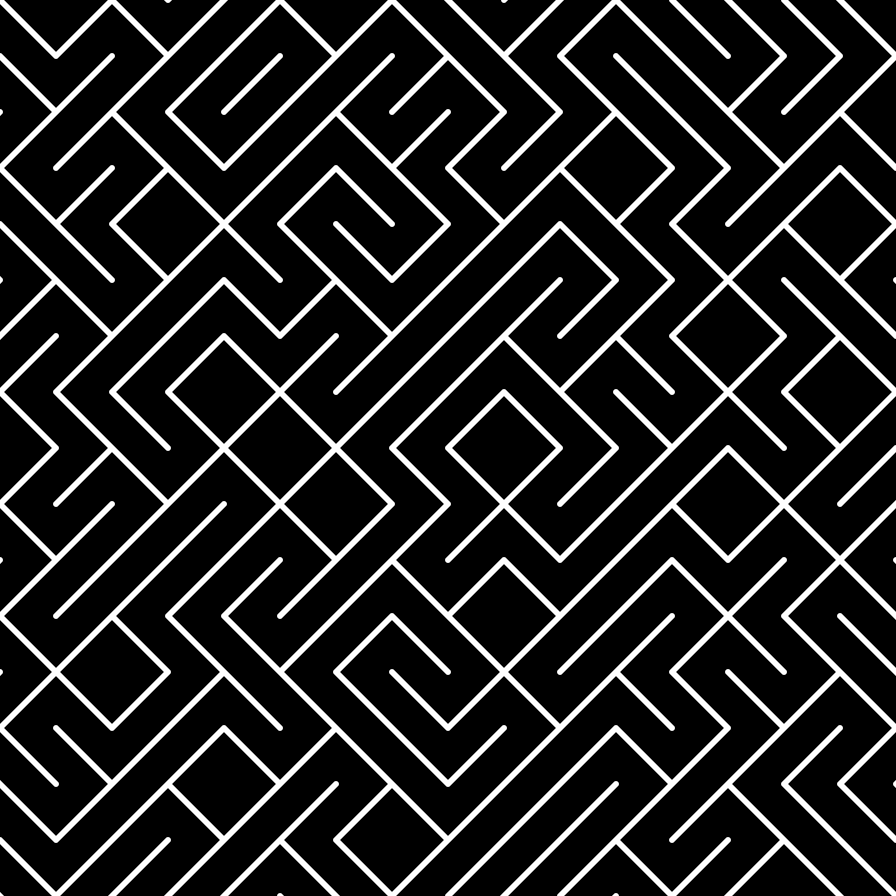
A Shadertoy shader for this pattern:

```glsl
// Maze of random diagonal strokes: one white round-capped line per square cell on black.
#define CELLS 16.0          // cells along the canvas height
#define HALF_WIDTH 0.052    // half the stroke width, in cells
#define RISING_SHARE 0.56   // share of strokes that rise to the right
#define SEED 17.0
#define INK vec3(1.0)
#define GROUND vec3(0.0)

float hash(vec2 p) {
    vec3 q = fract(vec3(p.xyx + SEED) * vec3(0.1031, 0.1030, 0.0973));
    q += dot(q, q.yzx + 33.33);
    return fract((q.x + q.y) * q.z);
}

float segmentDistance(vec2 p, vec2 a, vec2 b) {
    vec2 ab = b - a;
    float t = clamp(dot(p - a, ab) / dot(ab, ab), 0.0, 1.0);
    return length(p - a - t * ab);
}

// Distance to the diagonal of one cell; p is relative to its lower left corner.
float strokeDistance(vec2 p, vec2 cell) {
    if (hash(cell) > RISING_SHARE) p.x = 1.0 - p.x;
    return segmentDistance(p, vec2(0.0), vec2(1.0));
}

void mainImage(out vec4 fragColor, in vec2 fragCoord) {
    float pixel = CELLS / iResolution.y;
    vec2 p = fragCoord * pixel;
    vec2 home = floor(p);

    // Neighbours are included because round caps reach past the cell corners.
    float d = 1e3;
    for (int y = -1; y <= 1; y++) {
        for (int x = -1; x <= 1; x++) {
            vec2 cell = home + vec2(x, y);
            d = min(d, strokeDistance(p - cell, cell));
        }
    }

    // One pixel wide edge smoothing.
    float coverage = clamp(0.5 - (d - HALF_WIDTH) / pixel, 0.0, 1.0);
    fragColor = vec4(mix(GROUND, INK, coverage), 1.0);
}
```
